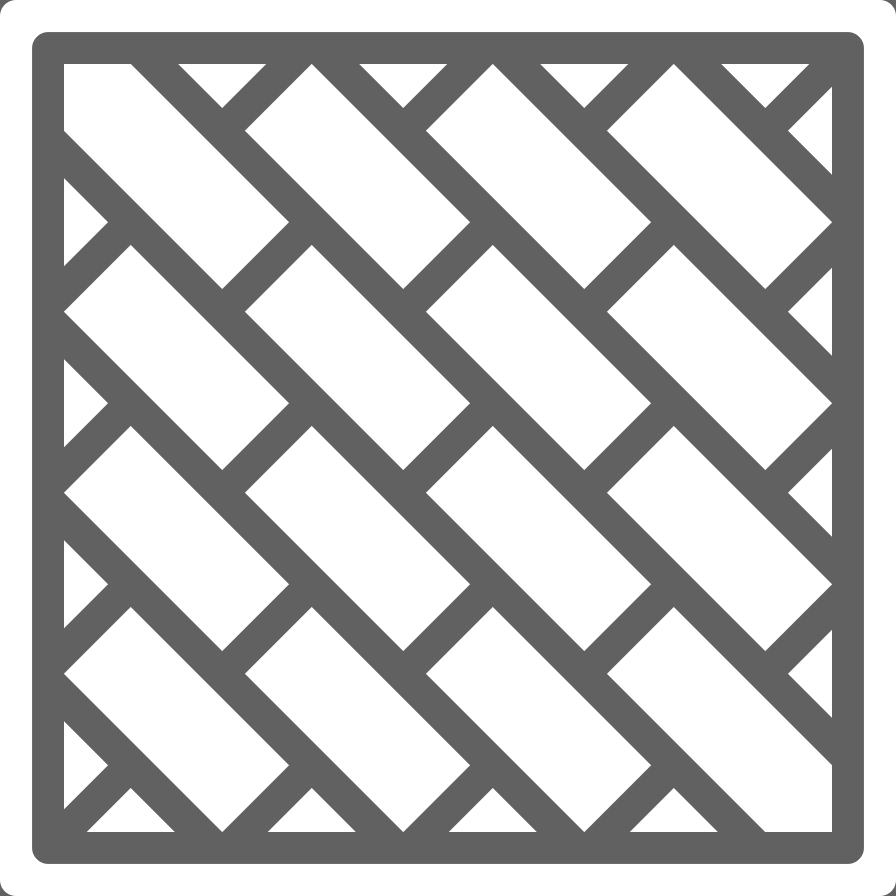
Give the GLSL for this pattern, as a Shadertoy shader.

```glsl
// Diagonal running-bond brick paving in a rounded square frame, grey on white.

const vec3 GREY = vec3(0.38);
const vec3 WHITE = vec3(1.0);

const float COURSE = 1.0 / 7.0;                  // spacing of the diagonal courses
const vec2 BRICK_HALF = vec2(0.125, 0.0527);     // half length, half width
const float FRAME_OUTER = 0.4642;                // half sizes of the frame
const float FRAME_INNER = 3.0 * COURSE;
const float CORNER_RADIUS = 0.018;

float boxDistance(vec2 p, vec2 halfSize) {
    vec2 q = abs(p) - halfSize;
    return length(max(q, 0.0)) + min(max(q.x, q.y), 0.0);
}

float roundedSquare(vec2 p, float halfSize, float radius) {
    return boxDistance(p, vec2(halfSize - radius)) - radius;
}

// Coverage of the inside of a shape, smoothed over one pixel.
float fill(float dist, float pixel) {
    return clamp(0.5 - dist / pixel, 0.0, 1.0);
}

// x runs down along the courses, y runs across them.
vec2 toCourseAxes(vec2 p) {
    return vec2(p.x - p.y, p.x + p.y) * sqrt(0.5);
}

// Each course is shifted by half a brick period from the one before.
float runningBond(vec2 p, float course, vec2 halfSize) {
    float row = round(p.y / course);
    float along = mod(p.x - row * course, 2.0 * course) - course;
    return boxDistance(vec2(along, p.y - row * course), halfSize);
}

// The middle course runs unbroken into two opposite corners.
float cornerRuns(vec2 p, float start, float halfWidth) {
    return max(start - abs(p.x), abs(p.y) - halfWidth);
}

void mainImage(out vec4 fragColor, in vec2 fragCoord) {
    float size = min(iResolution.x, iResolution.y);
    float pixel = 1.0 / size;
    vec2 p = (fragCoord - 0.5 * iResolution.xy) / size;

    // Bricks, clipped to the inside of the frame
    vec2 q = toCourseAxes(p);
    float bricks = min(runningBond(q, COURSE, BRICK_HALF),
                       cornerRuns(q, 3.0 * COURSE, BRICK_HALF.y));
    bricks = max(bricks, boxDistance(p, vec2(FRAME_INNER)));

    // White card, grey frame and joints, white bricks
    float card = roundedSquare(p, 0.5, CORNER_RADIUS);
    float frame = roundedSquare(p, FRAME_OUTER, CORNER_RADIUS);
    vec3 color = mix(GREY, WHITE, fill(card, pixel));
    color = mix(color, GREY, fill(frame, pixel));
    color = mix(color, WHITE, fill(bricks, pixel));

    fragColor = vec4(color, 1.0);
}
```
